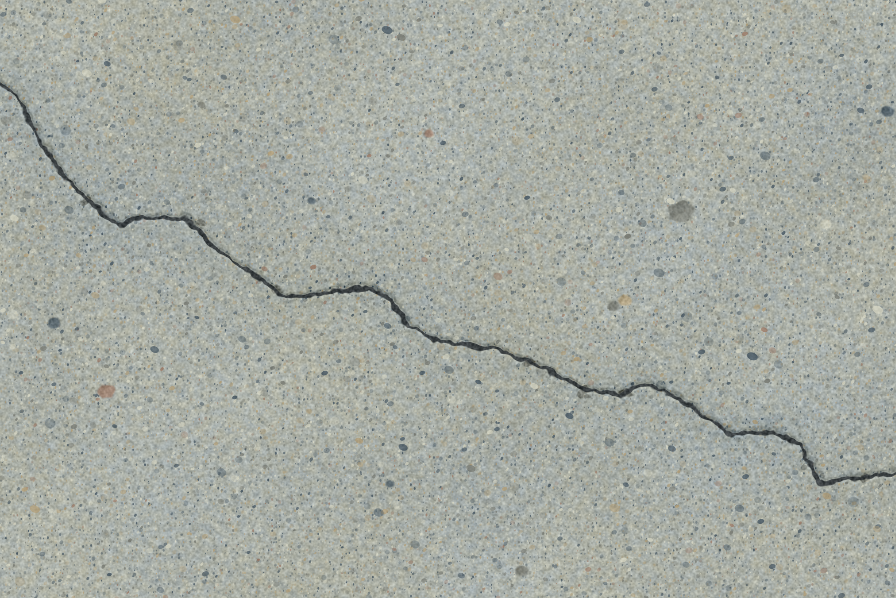
Give the GLSL for this texture, as a WebGL 2 fragment shader.

```glsl
#version 300 es
precision highp float;
// Weathered concrete slab split by a thin diagonal crack.
// Gradient noise gives the mottling and grain, hashed cells scatter the
// aggregate, and a noise-warped polyline distance carves the crack.

uniform vec2 u_resolution;
out vec4 fragColor;

// Lengths are in canvas heights.
const vec3 CEMENT = vec3(.666, .686, .655);
const vec3 WARM_TINT = vec3(.030, .010, -.030);
const vec3 CRACK_DARK = vec3(.20, .22, .23);
const vec3 CHIP_BROWN = vec3(.39, .40, .37);
const float GRAIN = .125;
const float MOTTLE = .034;
const float CRACK_HALF_WIDTH = .0033;
const float PEBBLE_FREQ = 155.;
const float PEBBLE_DENSITY = .64;
const int PEBBLE_LAYERS = 4;

// Slate, tan, rust, pale quartz, worn grey.
const vec3 STONE[5] = vec3[](vec3(.30, .36, .40), vec3(.69, .62, .48),
    vec3(.61, .49, .42), vec3(.82, .82, .75), vec3(.48, .49, .46));

// Bends of the crack, left to right.
const int BENDS = 24;
const vec2 CRACK[BENDS] = vec2[](
    vec2(-.01, .866), vec2(.025, .844), vec2(.064, .770), vec2(.113, .697),
    vec2(.195, .623), vec2(.238, .637), vec2(.313, .633), vec2(.363, .582),
    vec2(.479, .504), vec2(.621, .520), vec2(.648, .504), vec2(.684, .455),
    vec2(.738, .428), vec2(.830, .416), vec2(.898, .389), vec2(.977, .350),
    vec2(1.035, .340), vec2(1.078, .357), vec2(1.125, .340), vec2(1.221, .275),
    vec2(1.293, .279), vec2(1.336, .256), vec2(1.371, .191), vec2(1.51, .211));

// Broken edges along the crack: centre, radius.
const int CHIPS = 7;
const vec3 CHIP[CHIPS] = vec3[](vec3(.143, .664, .010), vec3(.335, .627, .008),
    vec3(.463, .517, .010), vec3(.885, .393, .009), vec3(.977, .345, .012),
    vec3(1.045, .343, .010), vec3(1.445, .201, .011));

// Larger stones and pits: centre, radius, stone index.
const int LARGE = 11;
const vec4 LARGE_STONE[LARGE] = vec4[](vec4(1.139, .646, .021, 4), vec4(1.484, .814, .011, 0),
    vec4(1.045, .498, .011, 1), vec4(1.026, .488, .010, 4), vec4(.178, .346, .014, 2),
    vec4(.090, .459, .011, 0), vec4(.873, .045, .011, 4), vec4(1.381, .625, .010, 3),
    vec4(.521, .664, .007, 0), vec4(.717, .777, .008, 2), vec4(.652, .191, .007, 0));

vec2 hash2(vec2 p) {
    vec3 q = fract(p.xyx * vec3(.1031, .1030, .0973));
    q += dot(q, q.yzx + 33.33);
    return fract((q.xx + q.yz) * q.zy);
}

float cornerSlope(vec2 cell, vec2 offset) {
    float a = 6.2832 * hash2(cell + 91.).x;
    return dot(vec2(cos(a), sin(a)), offset);
}

float gradientNoise(vec2 p) {
    vec2 i = floor(p), f = p - i, u = f * f * f * (f * (f * 6. - 15.) + 10.);
    vec2 e = vec2(1, 0);
    return mix(mix(cornerSlope(i, f), cornerSlope(i + e, f - e), u.x),
               mix(cornerSlope(i + e.yx, f - e.yx), cornerSlope(i + 1., f - 1.), u.x), u.y);
}

// Offset from the nearest point of the crack.
vec2 crackOffset(vec2 p) {
    vec2 nearest = vec2(9);
    for (int i = 0; i < BENDS - 1; i++) {
        vec2 a = p - CRACK[i], b = CRACK[i + 1] - CRACK[i];
        vec2 d = a - b * clamp(dot(a, b) / dot(b, b), 0., 1.);
        if (dot(d, d) < dot(nearest, nearest)) nearest = d;
    }
    return nearest;
}

// One hashed grid of small stones; returns colour and coverage.
vec4 pebbles(vec2 p, float freq, float density, float px) {
    vec2 g = p * freq, cell = floor(g);
    vec2 place = hash2(cell + freq), look = hash2(cell + freq + 47.), kind = hash2(cell + 17.);
    float radius = mix(.15, .38, look.x * look.x);
    vec2 d = g - cell - mix(vec2(radius), vec2(1. - radius), place);
    d.x *= 1. + .5 * look.y;
    float soft = px * freq * .6;
    float cover = 1. - smoothstep(radius - soft, radius + soft, length(d));
    int k = kind.x < .26 ? 0 : kind.x < .48 ? 1 : kind.x < .53 ? 2 : kind.x < .80 ? 3 : 4;
    return vec4(STONE[k], cover * step(kind.y, density) * mix(.3, .92, look.y * look.y));
}

void main() {
    float px = 1. / u_resolution.y;
    vec2 p = gl_FragCoord.xy * px;

    // Mottled cement with fine grain, octaves turned to hide the lattice
    mat2 turn = mat2(.8, .6, -.6, .8);
    vec2 r = turn * p + 2.;
    float broad = gradientNoise(r * 3.1 + 4.) + .5 * gradientNoise(p * 8. + 9.);
    float grain = gradientNoise(r * 75.) * .5 + gradientNoise(turn * r * 145. + 30.) * .8
                + gradientNoise(r * 260. + 70.) * .75;
    vec3 col = CEMENT + MOTTLE * broad + GRAIN * grain;
    col += WARM_TINT * (.7 * gradientNoise(r * 4. + 20.) + 1.2 * gradientNoise(r * 65. + 50.));

    // Scattered aggregate, fine to coarse
    vec2 q = p + 3.;
    for (int i = 0; i < PEBBLE_LAYERS; i++) {
        float level = float(i);
        vec4 s = pebbles(q, PEBBLE_FREQ * pow(.64, level), PEBBLE_DENSITY * pow(.54, level), px);
        col = mix(col, s.rgb + .05 * grain, s.a);
        q = turn * q + 7.;
    }

    // Larger stones and pits, shaded from the upper left
    float ragged = gradientNoise(r * 90. + 12.);
    for (int i = 0; i < LARGE; i++) {
        vec4 s = LARGE_STONE[i];
        vec2 d = p - s.xy;
        float edge = length(d * vec2(.9, 1.1)) - s.z * (.9 + .25 * ragged);
        float shade = dot(d, vec2(.6, -.8)) / s.z;
        vec3 face = STONE[int(s.w)] + .1 * grain + .06 * shade;
        col = mix(col, face, .82 * (1. - smoothstep(-px * 1.5, px * 1.5, edge)));
    }

    // Crack: stained surroundings, broken edges, lit lower lip, dark core
    vec2 wobble = vec2(gradientNoise(p * 38.), gradientNoise(p * 38. + 60.)) * .006
                + vec2(ragged, gradientNoise(r * 95. + 33.)) * .004;
    vec2 away = crackOffset(p + wobble);
    float dist = length(away);
    col -= vec3(.070, .060, .048) * exp(-dist * 28.) * (.7 + broad);
    for (int i = 0; i < CHIPS; i++) {
        float d = length((p - CHIP[i].xy) * vec2(.8, 1.2)) - CHIP[i].z * (.75 + .9 * ragged);
        col = mix(col, CHIP_BROWN + .25 * grain, .75 * (1. - smoothstep(-.002, .002, d)));
    }
    float thickness = 1. + .9 * gradientNoise(p * 22. + 5.) + .4 * gradientNoise(r * 60. + 15.);
    float halfWidth = CRACK_HALF_WIDTH * clamp(thickness, .6, 1.5);
    float lip = exp(-pow((dist - halfWidth * 1.8) / .0025, 2.));
    col += lip * (away.y < 0. ? .04 : -.11);
    float core = 1. - smoothstep(halfWidth - px * .8, halfWidth + px * .8, dist);
    col = mix(col, CRACK_DARK + .14 * grain, core * .93);

    fragColor = vec4(clamp(col, 0., 1.), 1.);
}
```
